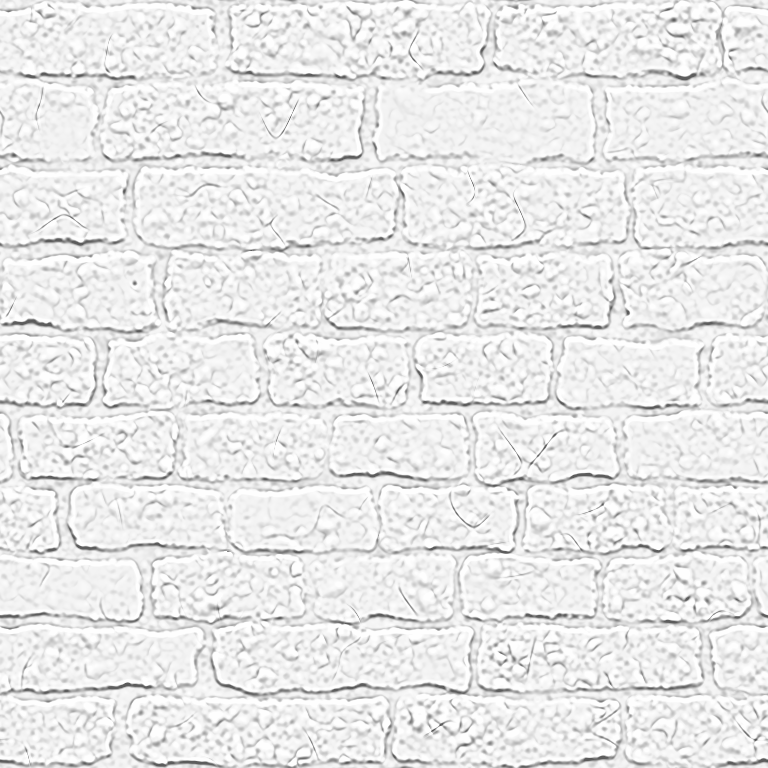
A three.js fragment shader for this texture map:

```glsl
// Cavity map of an old brick wall: pale rough bricks in ten wavering courses with dark creases.
#define COURSES 10.0       // rows of bricks
#define COURSE_SWELL 0.34  // drift of the bed joints, in courses
#define JOINT 0.0075       // half width of the mortar
#define CORNER 0.011       // corner radius of a brick
#define BEVEL 0.0038       // half width of the slope at a brick edge
#define WOBBLE 0.0026      // unevenness of the edges
#define GRAIN 64.0         // bumps across the canvas
#define ROUGHNESS 0.6      // height of the bumps
#define TAP 0.0033         // reach of the cavity test
#define DEPTH 2.0          // darkness of the creases
#define PAPER 0.95         // tone of level ground
#define TAU 6.2831853

varying vec2 vUv;

vec3 hash3(vec2 p) {
  vec3 q = vec3(dot(p, vec2(127.1, 311.7)), dot(p, vec2(269.5, 183.3)), dot(p, vec2(419.2, 371.9)));
  return fract(sin(q) * 43758.5453);
}

// Smooth cellular noise around zero: one soft bump or dent per cell, repeating every n cells
float bumps(vec2 p, float n) {
  p *= n;
  vec2 cell = floor(p), f = p - cell;
  float sum = 0.0;
  for (int j = -1; j <= 1; j++)
    for (int i = -1; i <= 1; i++) {
      vec2 o = vec2(float(i), float(j));
      vec3 h = hash3(mod(cell + o, n));
      vec2 d = o + h.xy - f;
      float fall = max(1.0 - dot(d, d), 0.0);
      sum += (2.0 * h.z - 1.0) * fall * fall * fall;
    }
  return sum;
}

// Slow layered sines, 0 to 1
float patches(vec2 p) {
  vec2 s = TAU * p;
  float w = sin(s.x * 5.0 + 2.0 * sin(s.y * 4.0)) + sin(s.y * 7.0 + 2.0 * sin(s.x * 3.0 + 1.0));
  return 0.5 + 0.25 * w;
}

vec2 wobble(vec2 p) {
  vec2 s = TAU * p;
  return WOBBLE * vec2(
    sin(s.y * 9.0 + 2.0 * sin(s.x * 4.0)) + 0.5 * sin(s.y * 23.0 + s.x * 11.0),
    sin(s.x * 3.0 + 2.0 * sin(s.y * 3.0 + 1.0)) + 0.5 * sin(s.x * 11.0 + s.y * 6.0));
}

// Stagger of each course, counted from the top
float firstJoint(float row) {
  vec4 k = vec4(0.0, 1.0, 2.0, 3.0);
  vec4 a = step(abs(row - k), vec4(0.5));
  vec4 b = step(abs(row - k - 4.0), vec4(0.5));
  vec4 c = step(abs(row - k - 8.0), vec4(0.5));
  return dot(a, vec4(0.29, 0.13, 0.17, 0.21)) + dot(b, vec4(0.13, 0.02, 0.085, 0.19))
    + dot(c.xy, vec2(0.27, 0.16));
}

// x: distance inside the brick edge, yz: brick column and row
vec3 brick(vec2 p) {
  float t = (1.0 - p.y) * COURSES;
  float swell = sin(0.5 * TAU * t / COURSES);
  t -= COURSE_SWELL * swell * swell;
  float row = mod(floor(t) + 0.5, COURSES) - 0.5;
  float count = 3.0 + 2.0 * step(abs(row - 5.0), 2.5);
  float x = p.x - firstJoint(row);
  float u = x * count - 0.06 * sin(TAU * x);
  float column = mod(floor(u) + 0.5, count) - 0.5;
  vec2 inset = (0.5 - abs(fract(vec2(u, t)) - 0.5)) / vec2(count, COURSES);
  vec2 q = max(CORNER + JOINT - inset, 0.0);
  return vec3(CORNER - length(q), column, row);
}

float height(vec2 p) {
  vec3 b = brick(p + wobble(p));
  vec3 h = hash3(floor(b.yz + 0.5) + 7.0);
  float patchy = patches(p);
  float broad = bumps(p, 20.0);
  // Creased bumps on top of smooth ones
  float n = bumps(p + 0.6 * wobble(p.yx * 2.0), GRAIN);
  float fine = bumps(p + 0.37, 2.0 * GRAIN);
  float grain = sqrt(n * n + 0.006) + 0.5 * n + 0.36 * fine;
  float rough = mix(0.35, 1.1, sqrt(h.x)) * (0.6 + 0.5 * patchy + 0.4 * broad);
  float profile = smoothstep(-BEVEL, BEVEL, b.x + 0.0055 * broad + 0.0022 * (n + 0.5 * fine));
  // Long cracks that wander over some bricks
  float crack = exp(-broad * broad * 700.0) * smoothstep(0.5, 0.85, patchy);
  float face = 0.85 + 0.3 * h.y + ROUGHNESS * rough * grain - 0.22 * crack;
  float mortar = 0.05 + 0.75 * patches(p.yx + 0.2) + 0.45 * broad + 0.14 * (n + fine);
  return mix(min(mortar, 0.85), face, profile);
}

void main() {
  vec2 e = vec2(TAP, 0.0);
  // Surroundings minus centre, weighted to shade the underside of bricks
  float around = 0.42 * height(vUv + e.yx) + 0.18 * height(vUv - e.yx)
    + 0.2 * (height(vUv + e.xy) + height(vUv - e.xy));
  float hollow = around - height(vUv);
  float tone = PAPER - DEPTH * max(hollow, 0.0) + 0.6 * max(-hollow, 0.0);
  gl_FragColor = vec4(vec3(clamp(tone, 0.36, 0.995)), 1.0);
}
```
